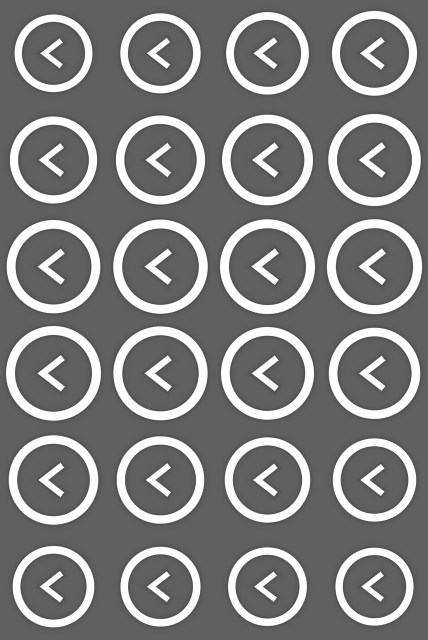
Reproduce this pattern procedurally as a Shadertoy shader.

```glsl
#define GRID vec2(4.0, 6.0)
#define SMALL_RADIUS 0.364
#define LARGE_RADIUS 0.445
#define PEAK_FRAME 11.0
#define FALL_FRAMES 13.0
#define RING_WIDTH 0.19
#define ARROW_HALF_WIDTH 0.068
#define ARROW_LENGTH 0.54
#define SHADOW_STRENGTH 0.26
#define SHADOW_SIZE 0.016
#define BACKGROUND vec3(0.376)
#define INK vec3(1.0)

const float PI = 3.14159265;

// Radius in cell units: quick eased growth, then a slower cosine shrink
float pulseRadius(float frame) {
    float grow = sin(0.5 * PI * frame / PEAK_FRAME);
    float shrink = 0.5 + 0.5 * cos(PI * (frame - PEAK_FRAME) / FALL_FRAMES);
    return mix(SMALL_RADIUS, LARGE_RADIUS, frame < PEAK_FRAME ? grow : shrink);
}

// Ring whose outer edge has radius 1
float ringDistance(vec2 p) {
    return abs(length(p) - 1.0 + 0.5 * RING_WIDTH) - 0.5 * RING_WIDTH;
}

// Left-pointing chevron with a mitred tip and square ends
float arrowDistance(vec2 p) {
    vec2 arm = normalize(vec2(0.788, 0.616));
    vec2 q = vec2(p.x + 0.228, abs(p.y));
    float along = dot(q, arm);
    float across = dot(q, vec2(-arm.y, arm.x));
    return max(abs(across) - ARROW_HALF_WIDTH, along - ARROW_LENGTH);
}

void mainImage(out vec4 fragColor, in vec2 fragCoord) {
    // Cells are numbered in reading order from the top left
    vec2 grid = fragCoord / iResolution.xy * GRID;
    vec2 cell = floor(grid);
    vec2 p = fract(grid) - 0.5;
    float frame = cell.x + (GRID.y - 1.0 - cell.y) * GRID.x;

    // The whole button scales together
    float radius = pulseRadius(frame);
    vec2 q = p / radius;
    float dist = min(ringDistance(q), arrowDistance(q)) * radius;

    // Soft dark halo under the smoothed white shape
    float pixel = GRID.x / iResolution.x;
    float shadow = SHADOW_STRENGTH * exp(-max(dist, 0.0) / SHADOW_SIZE);
    float coverage = 1.0 - smoothstep(-0.7 * pixel, 0.7 * pixel, dist);
    vec3 color = mix(BACKGROUND * (1.0 - shadow), INK, coverage);
    fragColor = vec4(color, 1.0);
}
```
